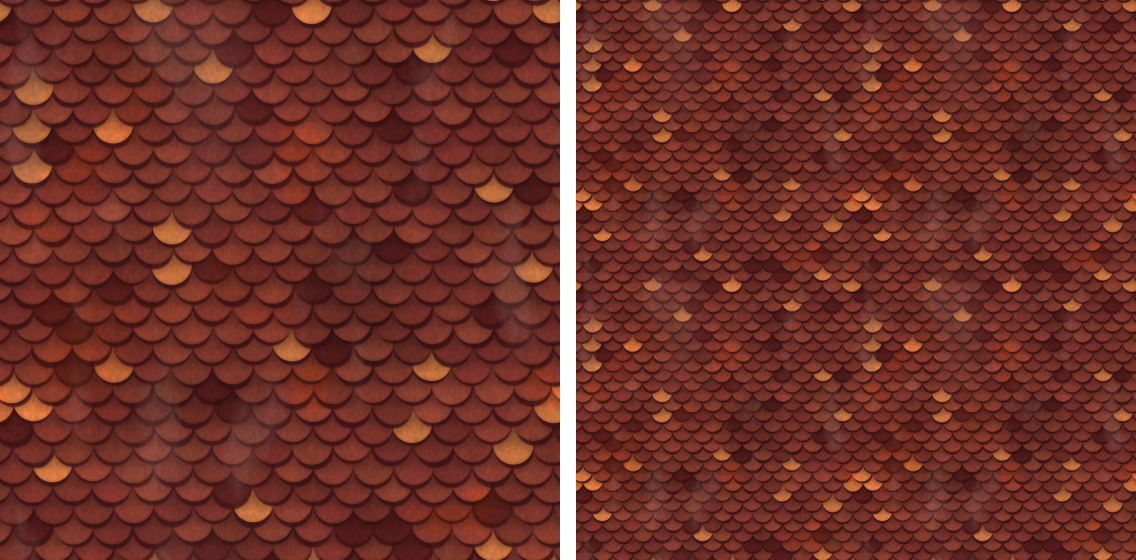
Left: one tile. Right: repeated 2 by 2.
Write a Shadertoy shader that draws this pattern.

```glsl
// Weathered clay roof of overlapping scalloped tiles, seamless in both directions.

const vec2 REPEATS = vec2(14.0, 28.0);     // tiles across, rows down (even)
const vec2 PHASE = vec2(0.32, -0.13);      // shift of the tile lattice
const vec3 CLAY = vec3(0.510, 0.235, 0.175);
const vec3 MAROON = vec3(0.440, 0.175, 0.155);
const vec3 CHARRED = vec3(0.300, 0.095, 0.095);
const vec3 OCHRE = vec3(0.780, 0.450, 0.250);
const vec3 SHADOW = vec3(0.225, 0.065, 0.075);
const vec3 RUST = vec3(0.560, 0.190, 0.080);
const vec3 BLEACH = vec3(0.580, 0.420, 0.390);

float hash(vec2 p, float seed) {
    vec3 q = fract(vec3(p.xyx + seed * 17.3) * vec3(0.1031, 0.1030, 0.0973));
    q += dot(q, q.yzx + 33.33);
    return fract((q.x + q.y) * q.z);
}

// Gradient at a lattice corner, dotted with the offset from it
float corner(vec2 cell, vec2 offset, vec2 period, float seed) {
    float angle = 6.2832 * hash(mod(cell, period), seed);
    return dot(vec2(cos(angle), sin(angle)), offset);
}

// Gradient noise over the canvas, wrapping after a whole number of cells
float noise(vec2 uv, vec2 period, float seed) {
    vec2 p = uv * period;
    vec2 i = floor(p), f = fract(p);
    vec2 u = f * f * f * (f * (f * 6.0 - 15.0) + 10.0);
    vec2 x = vec2(1.0, 0.0), y = vec2(0.0, 1.0);
    float low = mix(corner(i, f, period, seed), corner(i + x, f - x, period, seed), u.x);
    float high = mix(corner(i + y, f - y, period, seed), corner(i + 1.0, f - 1.0, period, seed), u.x);
    return mix(low, high, u.y);
}

float fbm(vec2 uv, vec2 period, float seed) {
    float sum = 0.0, gain = 1.0;
    for (int i = 0; i < 4; i++) {
        sum += gain * noise(uv, period, seed + float(i));
        period *= 2.0;
        gain *= 0.5;
    }
    return sum;
}

// Soft spot that wraps around the canvas
float spot(vec2 uv, vec2 center, vec2 size) {
    vec2 d = (fract(uv - center + 0.5) - 0.5) / size;
    return exp(-dot(d, d));
}

// Strip with a round lower end; its lowest point is the origin
float tileDistance(vec2 q) {
    return length(vec2(q.x, min(q.y - 0.5, 0.0))) - 0.51;
}

vec3 tileColor(vec2 id) {
    float kind = hash(id, 1.0);
    vec3 color = mix(CLAY, MAROON, hash(id, 2.0)) * mix(0.90, 1.08, hash(id, 3.0));
    color = mix(color, CHARRED, step(kind, 0.07) * 0.9);
    return mix(color, OCHRE * mix(0.88, 1.04, hash(id, 4.0)), step(0.94, kind));
}

// Casts the shadow of one row on those below, then lays its tiles
void paintRow(inout vec3 color, vec2 p, float row, float softness) {
    float shift = 0.5 * mod(row, 2.0);
    float column = floor(p.x - shift + 0.5);
    float face = 9.0, shade = 9.0;
    vec2 faceId = vec2(0.0), faceQ = vec2(0.0);
    for (int i = -1; i <= 1; i++) {
        float c = column + float(i);
        vec2 id = mod(vec2(c, row), REPEATS);
        vec2 jitter = (vec2(hash(id, 5.0), hash(id, 6.0)) - 0.5) * vec2(0.07, 0.10);
        vec2 q = vec2(p.x - c - shift, (p.y - row) * 0.5) - jitter;
        float d = tileDistance(q);
        if (d < face) { face = d; faceId = id; faceQ = q; }
        vec2 drop = vec2(mix(-0.03, 0.06, hash(id, 7.0)), -mix(0.08, 0.15, hash(id, 8.0)));
        shade = min(shade, tileDistance(q - drop));
    }
    float ambient = 0.30 * (1.0 - smoothstep(-0.02, 0.34, face));
    float crescent = 0.88 * (1.0 - smoothstep(-0.05, 0.05, shade));
    color = mix(color, SHADOW, max(ambient, crescent));

    vec3 clay = tileColor(faceId) * mix(1.07, 0.84, smoothstep(0.12, 0.85, faceQ.y));
    clay *= 1.0 - 0.14 * smoothstep(-0.08, 0.0, face);
    color = mix(color, clay, 1.0 - smoothstep(-softness, softness, face));
}

// Rust, bleached runs, damp patches and fine grain
vec3 weather(vec3 color, vec2 uv) {
    float cloud = fbm(uv, vec2(5.0), 20.0);
    float run = fbm(uv, vec2(9.0, 3.0), 30.0);
    float rust = spot(uv, vec2(0.17, 0.37), vec2(0.11, 0.14)) + spot(uv, vec2(0.25, 0.82), vec2(0.05, 0.10))
        + 0.6 * spot(uv, vec2(0.42, 0.50), vec2(0.08)) + smoothstep(0.25, 0.7, cloud);
    float pale = spot(uv, vec2(0.36, 0.86), vec2(0.08, 0.20)) + 0.6 * spot(uv, vec2(0.30, 0.17), vec2(0.10, 0.06))
        + smoothstep(0.15, 0.7, run);
    float damp = spot(uv, vec2(0.62, 0.42), vec2(0.14, 0.16));
    float light = dot(color, vec3(0.5, 0.35, 0.15));
    color = mix(color, RUST * light * 3.0, 0.42 * clamp(rust * (0.8 + cloud), 0.0, 1.0));
    color = mix(color, BLEACH, 0.25 * clamp(pale * (0.8 + run), 0.0, 1.0));
    color *= 1.0 + 0.16 * cloud - 0.13 * damp;
    float grain = noise(uv, vec2(160.0, 110.0), 40.0) + 0.6 * noise(uv, vec2(60.0, 40.0), 41.0);
    return color * (1.0 + 0.11 * grain);
}

void mainImage(out vec4 fragColor, in vec2 fragCoord) {
    vec2 uv = fragCoord / iResolution.xy;
    vec2 p = uv * REPEATS - PHASE;
    float softness = max(0.018, 0.7 * REPEATS.x / iResolution.x);
    vec3 color = SHADOW;
    for (int i = -3; i <= 1; i++) paintRow(color, p, floor(p.y) + float(i), softness);
    fragColor = vec4(clamp(weather(color, uv), 0.0, 1.0), 1.0);
}
```
